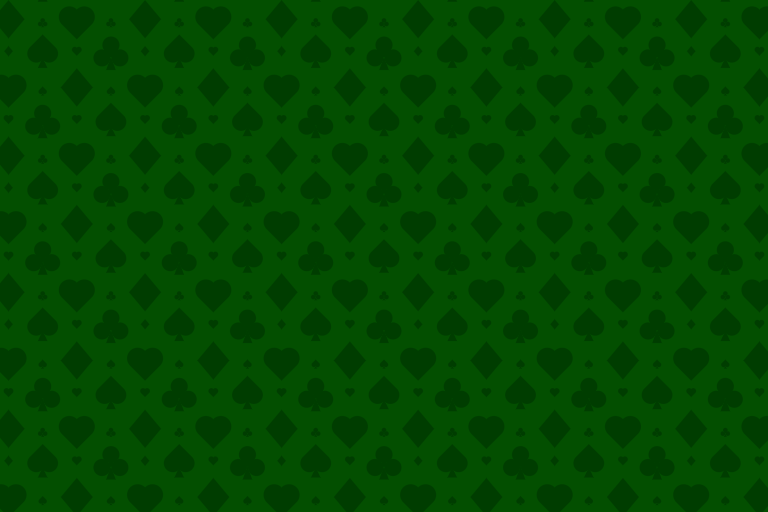
Give the GLSL for this pattern, as a Shadertoy shader.

```glsl
// Heart body with its tip at the origin, lobes upward, about 1.2 wide and 1.1 tall
float heartBody(vec2 p) {
    p.x = abs(p.x);
    if (p.x + p.y > 1.0) return length(p - vec2(0.25, 0.75)) - 0.3536;
    vec2 notch = p - vec2(0.0, 1.0);
    vec2 side = p - 0.5 * max(p.x + p.y, 0.0);
    return sqrt(min(dot(notch, notch), dot(side, side))) * sign(p.x - p.y);
}

// Flared foot shared by spade and club
float stem(vec2 p, float height) {
    float t = p.y + 0.245;
    return max(-t, abs(p.x) - 0.07 * (1.0 - t / height));
}

float heart(vec2 p) {
    return heartBody((p + vec2(0.0, 0.245)) / 0.437) * 0.437;
}

float diamond(vec2 p) {
    return (dot(abs(p), vec2(0.28, 0.235)) - 0.0658) / 0.3656;
}

float spade(vec2 p) {
    float leaf = heartBody(vec2(p.x, 0.245 - p.y) / 0.373) * 0.373;
    return min(leaf, stem(p, 0.15));
}

float club(vec2 p) {
    float top = length(p - vec2(0.0, 0.12)) - 0.125;
    float sides = length(vec2(abs(p.x) - 0.131, p.y + 0.068)) - 0.125;
    float core = length(p + vec2(0.0, 0.015)) - 0.045;
    return min(min(top, sides), min(core, stem(p, 0.2)));
}

// Unit lattice: local position in xy (y up), cell index in zw
vec4 lattice(vec2 p, vec2 origin) {
    vec2 id = floor(p - origin + 0.5);
    vec2 local = p - origin - id;
    return vec4(local.x, -local.y, id);
}

void mainImage(out vec4 fragColor, in vec2 fragCoord) {
    // Cell units measured from the upper left
    float px = 11.25 / iResolution.x;
    vec2 p = vec2(fragCoord.x, iResolution.y - fragCoord.y) * px;

    // Large suits alternate in a checkerboard
    vec4 red = lattice(p, vec2(0.125, 0.281));
    bool redEven = mod(red.z + red.w, 2.0) < 0.5;
    float d = redEven ? diamond(red.xy) : heart(red.xy + vec2(0.0, 0.05));

    vec4 black = lattice(p, vec2(0.625, 0.75));
    bool blackEven = mod(black.z + black.w, 2.0) < 0.5;
    d = min(d, blackEven ? spade(black.xy) : club(black.xy + vec2(0.0, 0.03)));

    // Small clubs and spades alternate by row
    float small = 0.27;
    vec4 pip = lattice(p, vec2(0.625, 0.333));
    bool clubRow = mod(pip.w, 2.0) < 0.5;
    d = min(d, small * (clubRow ? club(pip.xy / small) : spade(pip.xy / small)));

    // Small diamonds take every other place in even rows, hearts the rest
    pip = lattice(p, vec2(0.125, 0.75));
    bool diamondPlace = mod(pip.z, 2.0) + mod(pip.w, 2.0) < 0.5;
    d = min(d, small * (diamondPlace ? diamond(pip.xy / small) : heart(pip.xy / small)));

    float ink = smoothstep(0.7 * px, -0.7 * px, d);
    vec3 color = mix(vec3(0.01, 0.31, 0.0), vec3(0.0, 0.24, 0.0), ink);
    fragColor = vec4(color, 1.0);
}
```
